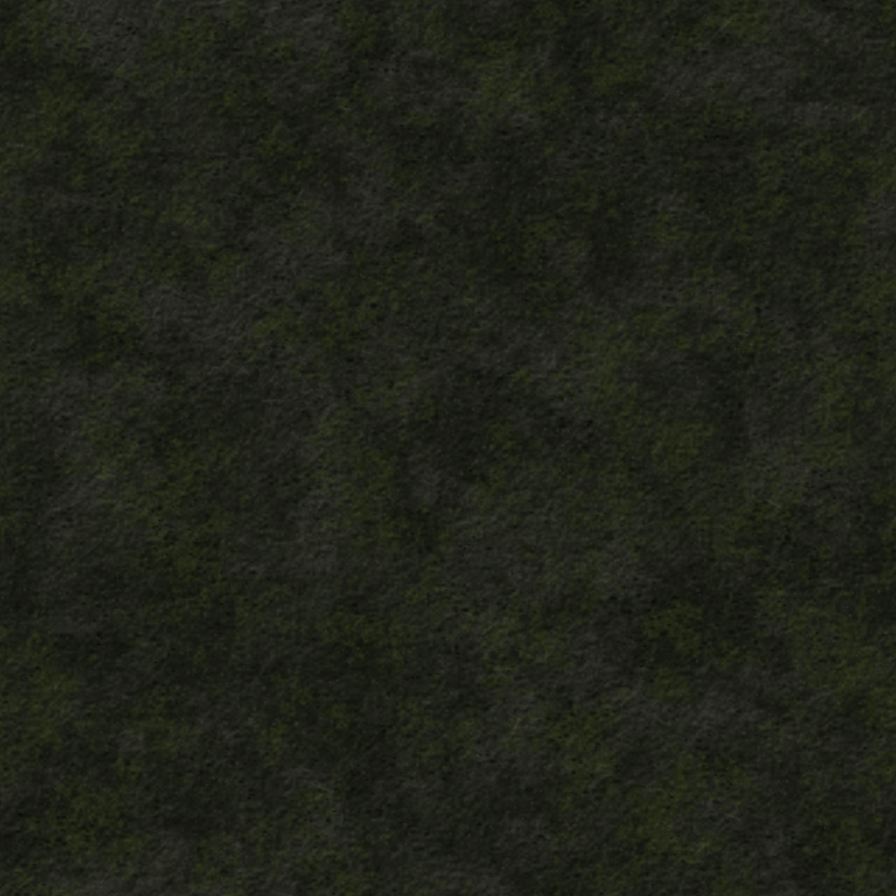
Write a three.js fragment shader that draws this texture.

```glsl
// Dark, damp soil with worn grey stains, olive moss, pits and faint scratches.
// Wrapping layered noise makes the patches and the lit relief; wrapping cells
// scatter the pits, grit and scratches, so the square tiles on every side.
varying vec2 vUv;

const vec3 SOIL_DARK = vec3(0.088, 0.097, 0.068);
const vec3 SOIL = vec3(0.126, 0.136, 0.100);
const vec3 STONE = vec3(0.178, 0.183, 0.160);
const vec3 MOSS = vec3(0.158, 0.184, 0.084);
const vec3 GRIT = vec3(0.255, 0.265, 0.215);

float hash(vec2 cell, float seed) {
  vec3 q = fract(cell.xyx * vec3(0.1031, 0.1030, 0.0973) + seed * 0.137);
  q += dot(q, q.yzx + 33.33);
  return fract((q.x + q.y) * q.z);
}

// Value noise that repeats after a whole number of cells.
float noise(vec2 uv, vec2 period, float seed) {
  vec2 p = uv * period;
  vec2 cell = floor(p);
  vec2 f = p - cell;
  f = f * f * (3.0 - 2.0 * f);
  vec2 lo = mod(cell, period);
  vec2 hi = mod(cell + 1.0, period);
  float bottom = mix(hash(lo, seed), hash(vec2(hi.x, lo.y), seed), f.x);
  float top = mix(hash(vec2(lo.x, hi.y), seed), hash(hi, seed), f.x);
  return mix(bottom, top, f.y);
}

// Five octaves, normalised to 0..1; each is shifted to hide the lattice.
float layers(vec2 uv, vec2 period, float gain, float seed) {
  float sum = 0.0;
  float total = 0.0;
  float weight = 1.0;
  for (int i = 0; i < 5; i++) {
    sum += weight * noise(uv + 0.137 * float(i), period, seed + float(i));
    total += weight;
    weight *= gain;
    period *= 2.0;
  }
  return sum / total;
}

// Fine surface height used for the side lighting.
float height(vec2 uv) {
  return 0.5 * noise(uv, vec2(88.0, 112.0), 31.0)
       + 0.6 * noise(uv, vec2(176.0, 214.0), 32.0);
}

// Soft dots of random size; only the given share of the cells holds one.
float dots(vec2 uv, float count, float share, vec2 stretch, float seed) {
  vec2 p = uv * count;
  vec2 base = floor(p);
  float cover = 0.0;
  for (int y = -1; y <= 1; y++) {
    for (int x = -1; x <= 1; x++) {
      vec2 cell = base + vec2(float(x), float(y));
      vec2 id = mod(cell, count);
      vec2 center = cell + vec2(hash(id, seed), hash(id, seed + 1.0));
      float radius = mix(0.25, 0.65, hash(id, seed + 2.0));
      float present = step(hash(id, seed + 3.0), share);
      float d = length((p - center) * stretch);
      cover = max(cover, present * (1.0 - smoothstep(0.0, radius, d)));
    }
  }
  return cover;
}

// Short thin strokes, mostly rising to the right.
float scratches(vec2 uv, float count, float width, float seed) {
  vec2 p = uv * count;
  vec2 base = floor(p);
  float cover = 0.0;
  for (int y = -1; y <= 1; y++) {
    for (int x = -1; x <= 1; x++) {
      vec2 cell = base + vec2(float(x), float(y));
      vec2 id = mod(cell, count);
      vec2 center = cell + vec2(hash(id, seed), hash(id, seed + 1.0));
      float angle = mix(-0.6, 1.2, hash(id, seed + 2.0));
      float reach = mix(0.15, 0.5, hash(id, seed + 3.0));
      vec2 dir = vec2(cos(angle), sin(angle));
      vec2 rel = p - center;
      float along = clamp(dot(rel, dir), -reach, reach);
      float line = 1.0 - smoothstep(0.0, width, length(rel - dir * along));
      cover = max(cover, line * hash(id, seed + 4.0));
    }
  }
  return cover;
}

void main() {
  // Patches, strongly broken up by their finer octaves.
  float tone = layers(vUv, vec2(10.0), 0.95, 1.0);
  float stone = smoothstep(0.43, 0.73, layers(vUv, vec2(9.0, 10.0), 0.82, 11.0));
  float moss = smoothstep(0.48, 0.70, layers(vUv, vec2(16.0), 0.95, 21.0));

  vec3 color = mix(SOIL_DARK, SOIL, smoothstep(0.30, 0.70, tone));
  color = mix(color, STONE, 0.62 * stone);
  color = mix(color, MOSS, 0.58 * moss);

  // Relief lit from the upper left, with fine grain on top.
  float relief = height(vUv) - height(vUv + vec2(-0.0020, 0.0026));
  float grain = noise(vUv, vec2(320.0), 41.0) - 0.5;
  color *= 1.0 + 0.62 * relief + 0.32 * grain;

  // Scattered details; the pits gather in rough areas.
  float rough = smoothstep(0.35, 0.75, noise(vUv, vec2(28.0), 91.0));
  float worn = scratches(vUv, 38.0, 0.10, 51.0) + scratches(vUv, 59.0, 0.15, 61.0);
  color += STONE * worn * (0.07 + 0.13 * stone);
  color *= 1.0 - 0.42 * rough * dots(vUv, 116.0, 0.28, vec2(0.8, 1.2), 71.0);
  color = mix(color, GRIT, 0.35 * dots(vUv, 150.0, 0.06, vec2(1.0), 81.0));

  gl_FragColor = vec4(color, 1.0);
}
```
